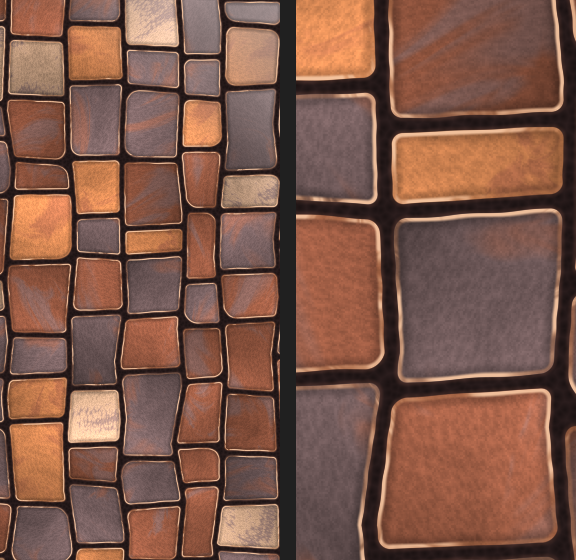
Left, the full canvas; right, a detail of the centre.
Write a Shadertoy shader that draws this texture.

```glsl
const float COLUMN_WIDTH = 0.192;
const float ROW_HEIGHT = 0.205;
const float COLUMN_JITTER = 0.34;
const float ROW_JITTER = 0.62;
const float LEAN = 0.22;          // sideways drift of the upright joints
const float TILT = 0.17;          // slope of the level joints
const float HALF_GAP = 0.0085;
const float RIM_WIDTH = 0.0055;
const vec2 CORNER_RADIUS = vec2(0.014, 0.055);

const vec3 GROUT  = vec3(0.14, 0.095, 0.095);
const vec3 SLATE  = vec3(0.46, 0.37, 0.37);
const vec3 BROWN  = vec3(0.58, 0.34, 0.25);
const vec3 COPPER = vec3(0.84, 0.53, 0.33);
const vec3 GOLD   = vec3(0.86, 0.69, 0.56);
const vec3 SILVER = vec3(0.82, 0.77, 0.77);

float hash(vec2 p) {
    vec3 q = fract(p.xyx * 0.1031);
    q += dot(q, q.yzx + 33.33);
    return fract((q.x + q.y) * q.z);
}

// Cellular noise: distance to the nearest scattered point
float cellular(vec2 p) {
    vec2 id = floor(p), f = fract(p);
    float nearest = 2.0;
    for (int y = -1; y <= 1; y++)
    for (int x = -1; x <= 1; x++) {
        vec2 o = vec2(x, y);
        vec2 point = o + vec2(hash(id + o), hash(id + o + 57.0));
        nearest = min(nearest, length(point - f));
    }
    return nearest;
}

// Layered, warped sines for the cloudy patina
float mottle(vec2 p) {
    float sum = 0.0, amp = 0.5;
    for (int i = 0; i < 6; i++) {
        p = mat2(0.8, 0.6, -0.6, 0.8) * p * 1.6 + 0.9 * sin(p.yx * 1.3);
        sum += amp * sin(p.x) * sin(p.y + 1.0);
        amp *= 0.72;
    }
    return 0.5 + 0.65 * sum;
}

// Upright joint i: a chain of straight, leaning pieces
float columnEdge(float i, float y) {
    float k = y / ROW_HEIGHT + 7.0 * hash(vec2(i, 3.0));
    float lean = mix(hash(vec2(i, floor(k))), hash(vec2(i, floor(k) + 1.0)), fract(k));
    float shift = COLUMN_JITTER * (hash(vec2(i, 91.0)) - 0.5);
    return COLUMN_WIDTH * (i + 0.25 + shift + LEAN * (lean - 0.5));
}

// Level joint j inside one column
float rowEdge(float column, float j, float x) {
    vec2 id = vec2(column + 13.0, j + 29.0);
    float middle = COLUMN_WIDTH * (column + 0.75);
    float y = j + 0.5 * hash(vec2(column, 5.0)) + ROW_JITTER * (hash(id) - 0.5);
    return y * ROW_HEIGHT + TILT * (hash(id + 40.0) - 0.5) * (x - middle);
}

// Distance into the rounded stone around p, and the stone's id
float stone(vec2 p, out vec2 id) {
    vec2 start = floor(p / vec2(COLUMN_WIDTH, ROW_HEIGHT));
    id = start - 2.0;
    for (float k = -2.0; k <= 1.0; k++)
        if (columnEdge(start.x + k, p.y) <= p.x) id.x = start.x + k;
    for (float k = -2.0; k <= 1.0; k++)
        if (rowEdge(id.x, start.y + k, p.x) <= p.y) id.y = start.y + k;
    vec2 low = p - vec2(columnEdge(id.x, p.y), rowEdge(id.x, id.y, p.x));
    vec2 high = vec2(columnEdge(id.x + 1.0, p.y), rowEdge(id.x, id.y + 1.0, p.x)) - p;
    vec2 inset = min(low, high) - HALF_GAP;
    vec2 corner = step(low, high);
    float r = mix(CORNER_RADIUS.x, CORNER_RADIUS.y, pow(hash(id * 2.0 + corner + 70.0), 6.0));
    vec2 q = r - inset;
    return r - length(max(q, 0.0)) - min(max(q.x, q.y), 0.0);
}

// Metal of a stone, aged with a second tone
vec3 metal(vec2 id, float cloud, float speck) {
    float kind = hash(id + 17.0);
    vec3 base = SLATE, aged = BROWN;
    float wear = smoothstep(0.5, 0.95, cloud) * 0.55;
    if (kind > 0.46) { base = BROWN; aged = SLATE; wear *= 1.2; }
    if (kind > 0.74) { base = COPPER; aged = BROWN; }
    if (kind > 0.85) { base = GOLD; wear = 0.75 * smoothstep(0.5, 1.0, cloud * 0.75 + speck * 0.45); aged = SLATE; }
    return mix(base, aged, wear) * mix(0.87, 1.13, hash(id + 63.0));
}

void mainImage(out vec4 fragColor, in vec2 fragCoord) {
    vec2 p = fragCoord / iResolution.x;
    float aa = 0.8 / iResolution.x;
    vec2 id;
    float d = stone(p, id) + 0.0009 * sin(p.x * 71.0 + 2.0 * sin(p.y * 53.0)) * sin(p.y * 83.0);

    // Patina, brushed grain and fine specks, turned for each stone
    float turn = 6.28 * hash(id + 8.0);
    vec2 local = mat2(cos(turn), sin(turn), -sin(turn), cos(turn)) * p;
    float cloud = mottle(local * 9.0 + id * 3.7);
    float speck = cellular(local * vec2(65.0, 130.0));
    float grain = hash(floor(p * 380.0));
    vec3 face = metal(id, cloud, speck);
    face *= 1.0 + 0.20 * (cloud - 0.5) + 0.15 * (speck - 0.5) + 0.09 * (grain - 0.5);

    // Sheen across each face, and daylight from the upper right
    vec2 centre = (id + vec2(0.75, 0.75)) * vec2(COLUMN_WIDTH, ROW_HEIGHT);
    face *= 1.0 + clamp(dot(p - centre, vec2(cos(turn), sin(turn))) * 1.4, -0.18, 0.18);
    face = mix(face, SILVER, 0.5 * smoothstep(2.0, 3.0, p.x + p.y));

    // Dark shoulder, then a worn bright rim
    face *= mix(0.78, 1.0, smoothstep(RIM_WIDTH, RIM_WIDTH * 3.5, d));
    float worn = smoothstep(0.2, 0.75, mottle(p * 11.0 + id * 5.0));
    float rim = smoothstep(-aa, aa, d) * (1.0 - smoothstep(RIM_WIDTH * 0.5, RIM_WIDTH * 1.3, d));
    face = mix(face, mix(COPPER, GOLD * 1.12, worn), rim * mix(0.3, 0.95, worn));

    vec3 joint = GROUT * (0.75 + 0.5 * cellular(p * 90.0));
    joint += 0.16 * BROWN * smoothstep(-0.006, 0.0, d);
    fragColor = vec4(mix(joint, face, smoothstep(-aa, aa, d)), 1.0);
}
```
